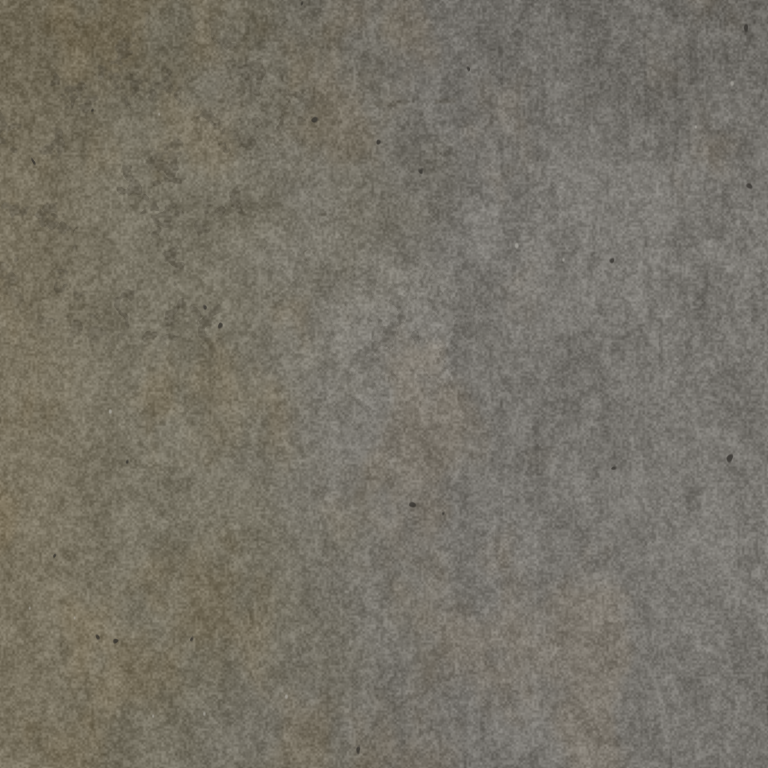
This texture is drawn by a Shadertoy shader. Its source:

```glsl
// Weathered concrete: a warm-to-cool wash carrying flaky mottling, fine grain,
// vertical streaks, damp blotches and tiny pits.
// Layers of hashed value noise shift the tone; scattered discs make the marks.

const vec3 WARM_CEMENT = vec3(0.464, 0.446, 0.388);
const vec3 COOL_CEMENT = vec3(0.456, 0.446, 0.424);
const vec3 RUST_TINT   = vec3(0.020, 0.000, -0.026);
const vec3 DAMP_STAIN  = vec3(0.330, 0.310, 0.265);
const vec3 PIT_DARK    = vec3(0.190, 0.180, 0.165);
const vec3 CHIP_PALE   = vec3(0.680, 0.670, 0.640);

float hash(vec2 p) {
    vec3 q = fract(p.xyx * 0.1031);
    q += dot(q, q.yzx + 33.33);
    return fract((q.x + q.y) * q.z);
}

float noise(vec2 p) {
    vec2 cell = floor(p), f = fract(p);
    f = f * f * (3.0 - 2.0 * f);
    float low  = mix(hash(cell), hash(cell + vec2(1, 0)), f.x);
    float high = mix(hash(cell + vec2(0, 1)), hash(cell + vec2(1, 1)), f.x);
    return mix(low, high, f.y);
}

// Layered noise, normalised to 0..1
float fbm(vec2 p, int octaves) {
    float sum = 0.0, total = 0.0, weight = 1.0;
    for (int i = 0; i < octaves; i++) {
        sum += weight * noise(p);
        total += weight;
        weight *= 0.6;
        p = mat2(1.6, 1.2, -1.2, 1.6) * p + 17.3;
    }
    return sum / total;
}

// Coverage of randomly placed, slightly upright discs, one per occupied cell
float scatter(vec2 p, float density, float radius, float blur) {
    float cover = 0.0;
    for (int y = -1; y <= 1; y++) {
        for (int x = -1; x <= 1; x++) {
            vec2 cell = floor(p) + vec2(x, y);
            vec2 centre = cell + vec2(hash(cell + 3.1), hash(cell + 47.7));
            float size = radius * mix(0.35, 1.0, hash(cell + 91.3));
            float d = length((p - centre) * vec2(1.0, 0.7)) - size;
            float present = step(hash(cell + 11.9), density);
            cover = max(cover, present * (1.0 - smoothstep(-blur, blur, d)));
        }
    }
    return cover;
}

// Soft round region, 1 at its centre and 0 at its rim
float region(vec2 p, vec2 centre, vec2 extent) {
    return 1.0 - smoothstep(0.0, 1.0, length((p - centre) / extent));
}

// Broad colour drift and edge shading
vec3 cementWash(vec2 p) {
    float drift = fbm(p * 4.0 + 5.0, 4) - 0.5;
    vec3 color = mix(WARM_CEMENT, COOL_CEMENT, smoothstep(0.15, 0.65, p.x + 0.5 * drift));
    float leftEdge = 1.0 - smoothstep(0.0, 0.22, p.x);
    float rust = smoothstep(0.52, 0.75, fbm(p * vec2(9.0, 6.0) + 31.0, 4));
    color += RUST_TINT * (0.6 * rust + 0.5 * leftEdge);
    float shade = 0.013 - 0.030 * smoothstep(0.65, 1.0, p.y) - 0.014 * leftEdge;
    shade -= 0.018 * (1.0 - smoothstep(0.0, 0.3, p.y));
    return color + shade + 0.07 * drift;
}

// Sharp-edged flakes of lighter and darker skin
float mottling(vec2 p) {
    float coarse = fbm(p * vec2(30.0, 22.0) + 8.0, 5);
    float fine = fbm(p * vec2(85.0, 60.0) + 63.0, 3);
    float tone = 0.030 * (smoothstep(0.42, 0.56, coarse) - 0.55);
    tone += 0.024 * (smoothstep(0.40, 0.60, fine) - 0.5);
    float peel = smoothstep(0.53, 0.57, fbm(p * vec2(38.0, 30.0) + 140.0, 4));
    float centre = region(p, vec2(0.52, 0.57), vec2(0.20, 0.20));
    return tone + 0.05 * peel * centre - 0.012 * centre;
}

float streaks(vec2 p) {
    float line = smoothstep(0.62, 0.90, noise(p * vec2(150.0, 20.0)));
    float patches = smoothstep(0.42, 0.65, fbm(p * vec2(9.0, 5.0) + 77.0, 3));
    return line * patches * mix(0.4, 1.0, smoothstep(0.25, 0.6, p.x));
}

float grain(vec2 p) {
    return 0.105 * (noise(p * 340.0) - 0.5) + 0.060 * (noise(p * 175.0 + 29.0) - 0.5);
}

void mainImage(out vec4 fragColor, in vec2 fragCoord) {
    vec2 p = fragCoord / iResolution.xy;
    vec3 color = cementWash(p) + mottling(p) - 0.035 * streaks(p);

    // Damp blotches, gathered toward the upper left
    vec2 warp = vec2(fbm(p * 45.0, 3), fbm(p * 45.0 + 90.0, 3)) - 0.5;
    float damp = scatter(p * 24.0 + 1.6 * warp, 0.45, 0.32, 0.06);
    damp *= smoothstep(0.0, 0.35, region(p, vec2(0.20, 0.76), vec2(0.34, 0.30)));
    color = mix(color, DAMP_STAIN, 0.42 * damp);

    // Faint broken seam near the top
    float seam = 1.0 - smoothstep(0.001, 0.006, abs(p.y - 0.866 + 0.012 * warp.y));
    seam *= smoothstep(0.45, 0.65, noise(p * vec2(38.0, 12.0)));
    color = mix(color, DAMP_STAIN, 0.35 * seam * region(p, vec2(0.5, 0.866), vec2(0.45)));

    color += grain(p);

    // Pits and pale chips
    color = mix(color, PIT_DARK, 0.75 * scatter(p * 14.0 + 0.15 * warp, 0.11, 0.045, 0.018));
    color = mix(color, CHIP_PALE, 0.7 * scatter(p * 14.0 + 200.0, 0.04, 0.035, 0.018));

    fragColor = vec4(clamp(color, 0.0, 1.0), 1.0);
}
```
